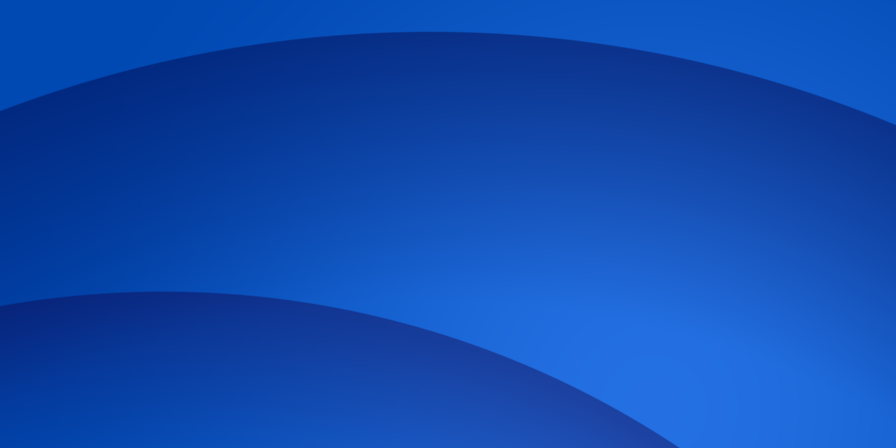
Write a Shadertoy shader that draws this background.

```glsl
// Blue backdrop with a soft glow and two large overlapping discs shaded at the rim.

// Lengths are in canvas heights, with the origin at the lower left.
const vec3 FAR_BLUE = vec3(0.0, 0.285, 0.70);
const vec3 GLOW_BLUE = vec3(0.14, 0.44, 0.89);
const vec2 GLOW_CENTER = vec2(1.46, 0.09);
const float GLOW_RADIUS = 1.5;

const vec2 BACK_CENTER = vec2(0.961, -1.766);
const float BACK_RADIUS = 2.695;
const vec3 BACK_SHADE = vec3(0.02, 0.0, 0.25);
const float BACK_STRENGTH = 0.44;
const float BACK_FADE = 0.60;

const vec2 FRONT_CENTER = vec2(0.365, -1.727);
const float FRONT_RADIUS = 2.076;
const vec3 FRONT_SHADE = vec3(0.07, 0.0, 0.27);
const float FRONT_STRENGTH = 0.42;
const float FRONT_FADE = 0.40;

// Opacity of a disc's shade: strongest at the rim, fading inward.
float rimShade(vec2 p, vec2 center, float radius, float strength, float fade) {
    float depth = radius - length(p - center);
    float pixel = 1.0 / iResolution.y;
    float coverage = smoothstep(-pixel, pixel, depth);
    return coverage * strength * clamp(1.0 - depth / fade, 0.0, 1.0);
}

void mainImage(out vec4 fragColor, in vec2 fragCoord) {
    vec2 p = fragCoord / iResolution.y;

    // Radial glow
    float glow = 1.0 - smoothstep(0.0, GLOW_RADIUS, distance(p, GLOW_CENTER));
    vec3 color = mix(FAR_BLUE, GLOW_BLUE, glow);

    // Discs, back to front
    float back = rimShade(p, BACK_CENTER, BACK_RADIUS, BACK_STRENGTH, BACK_FADE);
    color = mix(color, BACK_SHADE, back);
    float front = rimShade(p, FRONT_CENTER, FRONT_RADIUS, FRONT_STRENGTH, FRONT_FADE);
    color = mix(color, FRONT_SHADE, front);

    fragColor = vec4(color, 1.0);
}
```
